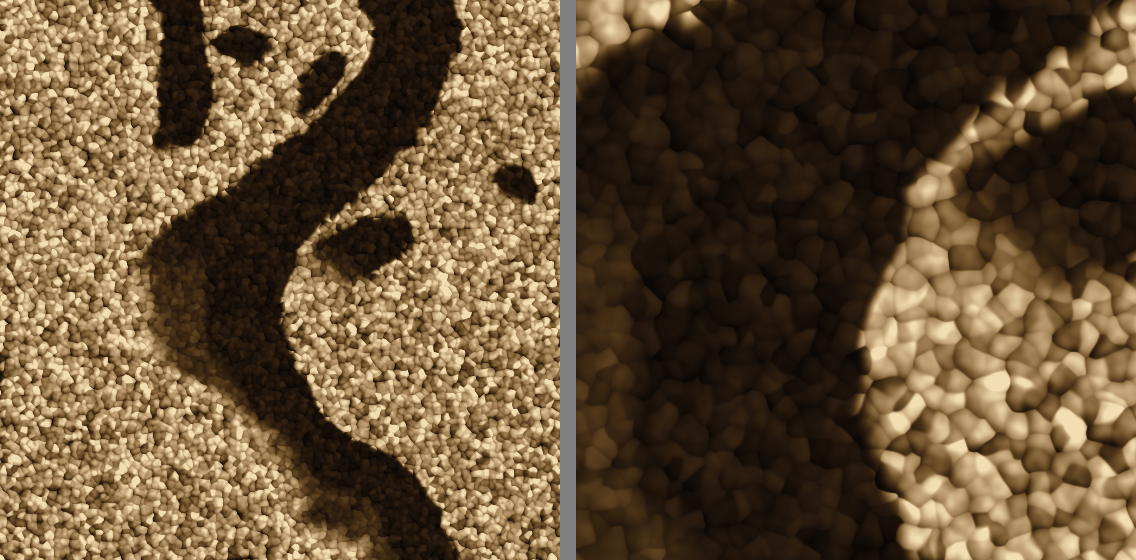
Left, the full canvas; right, a detail of the centre.
This texture is drawn by a WebGL 2 fragment shader. Its source:

```glsl
#version 300 es
precision highp float;
// Sunlit coarse sand, cut by winding shadowed channels and scattered pits.

uniform vec2 u_resolution;
out vec4 fragColor;

const vec3 PALETTE[6] = vec3[6](
    vec3(0.14, 0.09, 0.05), vec3(0.27, 0.18, 0.08), vec3(0.45, 0.33, 0.17),
    vec3(0.62, 0.50, 0.33), vec3(0.77, 0.65, 0.48), vec3(0.95, 0.87, 0.70));
const vec3 DEEP_SHADOW = vec3(0.045, 0.028, 0.015);
const vec2 LIGHT_DIR = vec2(0.8, 0.6);
const float GRAIN_DENSITY = 88.0;   // grains across the canvas
const float GRAIN_SOFTNESS = 16.0;  // higher gives crisper grains
const float GRAIN_CONTRAST = 3.4;
const float SAND_TONE = 3.2;        // position along the palette
const float FLOOR_TONE = -0.25;
const float PIT_CELLS = 4.0;
const float PIT_CHANCE = 0.45;
const float RIM_WIDTH = 0.025;
const float SLOPE_REACH = 0.05;

vec2 hash2(vec2 p) {
    vec3 q = fract(p.xyx * vec3(0.1031, 0.1030, 0.0973));
    q += dot(q, q.yzx + 33.33);
    return fract((q.xx + q.yz) * q.zy);
}

float cornerGradient(vec2 cell, vec2 offset) {
    float angle = 6.2832 * hash2(cell + 57.0).x;
    return dot(vec2(cos(angle), sin(angle)), offset);
}

float gradientNoise(vec2 p) {
    vec2 i = floor(p), f = fract(p);
    vec2 u = f * f * f * (f * (f * 6.0 - 15.0) + 10.0);
    vec2 e = vec2(1.0, 0.0);
    float low = mix(cornerGradient(i, f), cornerGradient(i + e, f - e), u.x);
    float high = mix(cornerGradient(i + e.yx, f - e.yx),
                     cornerGradient(i + 1.0, f - 1.0), u.x);
    return mix(low, high, u.y);
}

float bell(float x, float center, float width) {
    float t = (x - center) / width;
    return exp(-t * t);
}

// Approximate distance to the long S-shaped channel
float mainChannel(vec2 p) {
    float phase = 6.6 * (p.y - 0.93);
    float center = 0.56 + 0.18 * cos(phase);
    float slope = -1.19 * sin(phase);
    float halfWidth = 0.075 + 0.05 * bell(p.y, 0.48, 0.13)
                    - 0.04 * bell(p.y, 0.25, 0.07);
    return abs(p.x - center) / sqrt(1.0 + slope * slope) - halfWidth;
}

// Short channel that enters from the top edge
float sideChannel(vec2 p) {
    vec2 q = p - vec2(0.30 + 0.03 * sin(9.0 * p.y), 1.1);
    q.y -= clamp(q.y, -0.33, 0.0);
    return length(q) - 0.043;
}

// Elongated holes on a jittered grid
float pits(vec2 p) {
    vec2 cell = floor(p * PIT_CELLS);
    float nearest = 1.0;
    for (int y = -1; y <= 1; y++)
    for (int x = -1; x <= 1; x++) {
        vec2 id = cell + vec2(x, y);
        vec2 place = hash2(id + 11.0), form = hash2(id + 37.0);
        if (hash2(id + 71.0).x > PIT_CHANCE) continue;
        vec2 q = p - (id + 0.2 + 0.6 * place) / PIT_CELLS;
        float angle = 3.1416 * form.y;
        vec2 axis = vec2(cos(angle), sin(angle));
        q = vec2(dot(q, axis), dot(q, vec2(-axis.y, axis.x)));
        float radius = mix(0.022, 0.058, form.x);
        nearest = min(nearest, length(q / vec2(1.6, 1.0)) - radius);
    }
    return nearest;
}

float hollows(vec2 p) {
    return min(min(mainChannel(p), sideChannel(p)), pits(p));
}

// Soft cellular grains: x = random shade, y = facing to light, z = gap depth
vec3 grains(vec2 p) {
    vec2 cell = floor(p);
    vec3 sum = vec3(0.0);
    for (int y = -1; y <= 1; y++)
    for (int x = -1; x <= 1; x++) {
        vec2 id = cell + vec2(x, y);
        vec2 offset = p - id - hash2(id);
        float weight = exp(-GRAIN_SOFTNESS * dot(offset, offset));
        float shade = hash2(id + 123.0).x;
        sum += weight * vec3(shade, dot(offset, LIGHT_DIR), 1.0);
    }
    return vec3(sum.xy / sum.z, -log(sum.z) / GRAIN_SOFTNESS);
}

vec3 toneColor(float tone) {
    vec3 color = DEEP_SHADOW;
    for (int i = 0; i < 6; i++)
        color = mix(color, PALETTE[i], clamp(tone - float(i) + 1.0, 0.0, 1.0));
    return color;
}

void main() {
    vec2 p = gl_FragCoord.xy / u_resolution.y;

    // Grain relief
    vec2 wobble = vec2(gradientNoise(p * 60.0), gradientNoise(p * 60.0 + 19.0));
    vec3 grain = grains(p * GRAIN_DENSITY + 0.5 * wobble);
    float relief = GRAIN_CONTRAST * (grain.x - 0.5) + 1.2 * grain.y
                 + 2.5 * (0.2 - grain.z) + 0.8 * gradientNoise(p * 140.0)
                 + 1.2 * gradientNoise(p * 42.0);

    // Ragged hollows and their light-facing walls
    vec2 warped = p + 0.03 * vec2(gradientNoise(p * 8.0), gradientNoise(p * 8.0 + 31.0));
    float base = hollows(warped);
    float slope = (hollows(warped + LIGHT_DIR * SLOPE_REACH) - base) / SLOPE_REACH;
    float lit = 1.0 - smoothstep(-0.8, 0.3, slope);
    float dist = base + 0.012 * gradientNoise(p * 28.0) + 0.005 * (grain.x - 0.5);
    float softLit = lit * (1.0 - smoothstep(0.5, 0.8, p.y));
    float edge = mix(0.006, 0.024, softLit);

    // Sand and shadow tones
    float rim = lit * exp(-max(dist, 0.0) / RIM_WIDTH);
    float sand = SAND_TONE + relief * (1.0 - 0.35 * rim) + 0.5 * rim
               + 0.6 * gradientNoise(p * 5.0 + 7.0);
    float ground = FLOOR_TONE + 1.1 * softLit + 0.3 * relief;
    float tone = mix(ground, sand, smoothstep(-edge, edge, dist));
    fragColor = vec4(toneColor(tone), 1.0);
}
```
